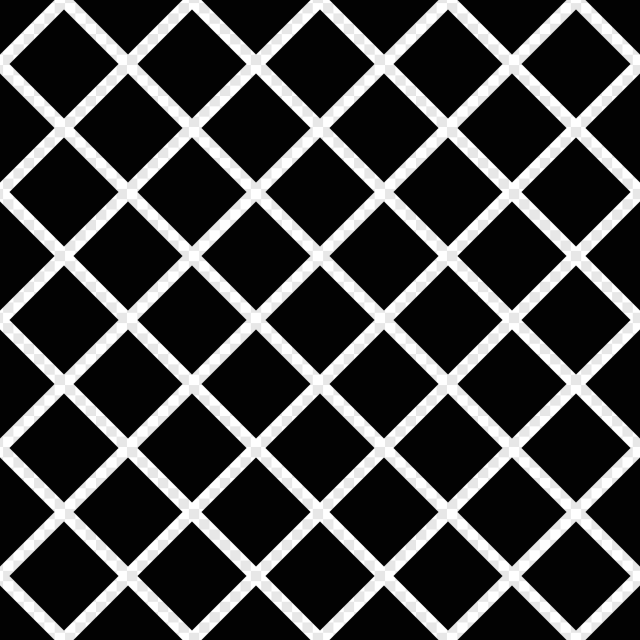
Give the GLSL for this pattern, as a Shadertoy shader.

```glsl
const float REPEATS = 5.0;         // lattice cells per side
const float CHECKS = 62.0;         // checker squares per side, even so it wraps
const float CHECK_PHASE = 0.3;     // checker shift, in squares
const float DIAMOND_RADIUS = 0.426; // half diagonal, in cells

const vec3 BLACK = vec3(0.008);
const vec3 WHITE = vec3(1.0);
const vec3 PALE_GREY = vec3(0.905);

// Signed distance to the nearest diamond; centres lie at cell middles and corners
float diamondDistance(vec2 cell, float radius) {
    vec2 q = abs(fract(cell) - 0.5);
    float taxicab = q.x + q.y;
    return (min(taxicab, 1.0 - taxicab) - radius) * 0.70710678;
}

// Square wave of period 2 with edges softened over the given width
vec2 softSquareWave(vec2 u, float width) {
    vec2 ramp = 0.5 - abs(mod(u + 0.5, 2.0) - 1.0);
    return clamp(2.0 * ramp / width, -1.0, 1.0);
}

// 1 on even squares, 0 on odd squares
float checker(vec2 u, float width) {
    vec2 wave = softSquareWave(u, width);
    return 0.5 + 0.5 * wave.x * wave.y;
}

void mainImage(out vec4 fragColor, in vec2 fragCoord) {
    vec2 uv = fragCoord / iResolution.xy;
    float pixel = 1.0 / min(iResolution.x, iResolution.y);

    // Checkered bands, counted from the top left
    vec2 squares = vec2(uv.x, 1.0 - uv.y) * CHECKS - CHECK_PHASE;
    vec3 bands = mix(PALE_GREY, WHITE, checker(squares, CHECKS * pixel));

    // Solid diamonds over the bands
    float edge = diamondDistance(uv * REPEATS, DIAMOND_RADIUS) / (REPEATS * pixel);
    vec3 color = mix(BLACK, bands, clamp(edge + 0.5, 0.0, 1.0));

    fragColor = vec4(color, 1.0);
}
```
